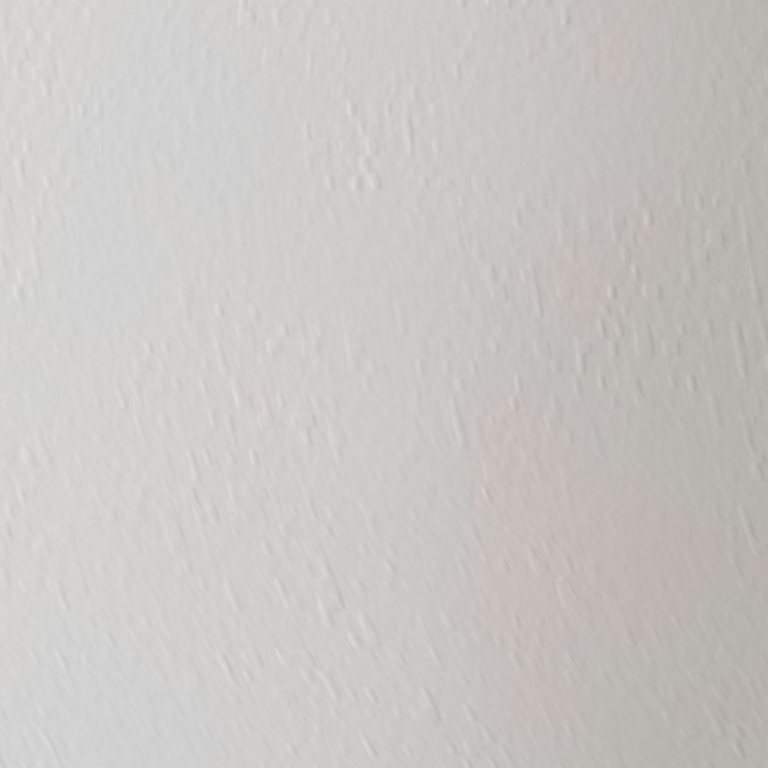
A Shadertoy shader for this texture:

```glsl
// Pale painted plaster wall with fine raised grain, lit softly from the left.

const vec3 LIT_PAINT = vec3(0.835, 0.832, 0.822);
const vec3 MID_PAINT = vec3(0.782, 0.768, 0.756);
const vec3 SHADED_PAINT = vec3(0.712, 0.698, 0.680);
const vec3 ROSE_TINT = vec3(0.012, -0.006, -0.004);
const vec3 COOL_TINT = vec3(-0.006, -0.002, 0.012);

float hash(vec2 cell) {
    return fract(sin(dot(cell, vec2(127.1, 311.7))) * 43758.5453);
}

float valueNoise(vec2 p) {
    vec2 cell = floor(p);
    vec2 f = fract(p);
    vec2 w = f * f * f * (f * (f * 6.0 - 15.0) + 10.0);
    float low = mix(hash(cell), hash(cell + vec2(1.0, 0.0)), w.x);
    float high = mix(hash(cell + vec2(0.0, 1.0)), hash(cell + vec2(1.0, 1.0)), w.x);
    return mix(low, high, w.y);
}

// Rotated octaves hide the lattice of the noise
float layeredNoise(vec2 p) {
    float sum = 0.0;
    float weight = 0.5;
    for (int i = 0; i < 3; i++) {
        sum += weight * valueNoise(p);
        p = mat2(0.8, 0.6, -0.6, 0.8) * p * 1.9 + 17.3;
        weight *= 0.5;
    }
    return sum / 0.875;
}

// Grain stands upright at the top and leans to the left lower down
vec2 leanGrain(vec2 p) {
    float drop = 1.0 - p.y;
    float wander = 0.02 * valueNoise(p * 5.0);
    return vec2(p.x - 0.24 * drop * drop + wander, p.y);
}

// Fine paint grain plus sparse taller lumps
float wallHeight(vec2 p, float lumpiness) {
    float grain = layeredNoise(p * vec2(95.0, 58.0));
    float lumps = smoothstep(0.62, 0.95, valueNoise(p * vec2(88.0, 42.0) + 41.0));
    return grain + lumpiness * lumps;
}

// Light from the left: slopes facing it brighten, the others darken
float reliefShade(vec2 p, float reach, float lumpiness) {
    vec2 offset = reach * vec2(1.0, -0.25);
    return wallHeight(p + offset, lumpiness) - wallHeight(p - offset, lumpiness);
}

vec3 wallPaint(vec2 uv) {
    float mottling = layeredNoise(uv * 3.5 + 5.0) - 0.5;
    float shade = uv.x * 0.95 + 0.12 * (0.5 - uv.y) + 0.08 * mottling;
    shade = clamp(shade + 0.02, 0.0, 1.0);
    vec3 paint = mix(LIT_PAINT, MID_PAINT, smoothstep(0.0, 1.0, shade * 1.1) * 0.5 + shade * 0.5);
    return mix(paint, SHADED_PAINT, smoothstep(0.45, 1.08, shade));
}

void mainImage(out vec4 fragColor, in vec2 fragCoord) {
    vec2 uv = fragCoord / iResolution.xy;
    vec2 p = fragCoord / iResolution.y;
    vec3 color = wallPaint(uv);

    // Faint stains of rose and blue
    float stain = layeredNoise(uv * 4.0 + 23.0);
    color += ROSE_TINT * smoothstep(0.52, 0.75, stain);
    color += COOL_TINT * smoothstep(0.48, 0.25, stain) * (1.0 - uv.x);

    // Relief strength drifts from patch to patch, rougher at the top and right
    float patchiness = smoothstep(0.25, 0.75, layeredNoise(uv * 6.0 + 61.0));
    float roughness = 0.55 + 0.35 * patchiness + 0.2 * uv.x * uv.y;
    float relief = reliefShade(leanGrain(p), 0.0025, 0.25 + 0.65 * patchiness);
    color += 0.048 * roughness * relief;

    // Soft fine speckle
    color += 0.010 * (valueNoise(p * 300.0) - 0.5);
    fragColor = vec4(clamp(color, 0.0, 1.0), 1.0);
}
```
